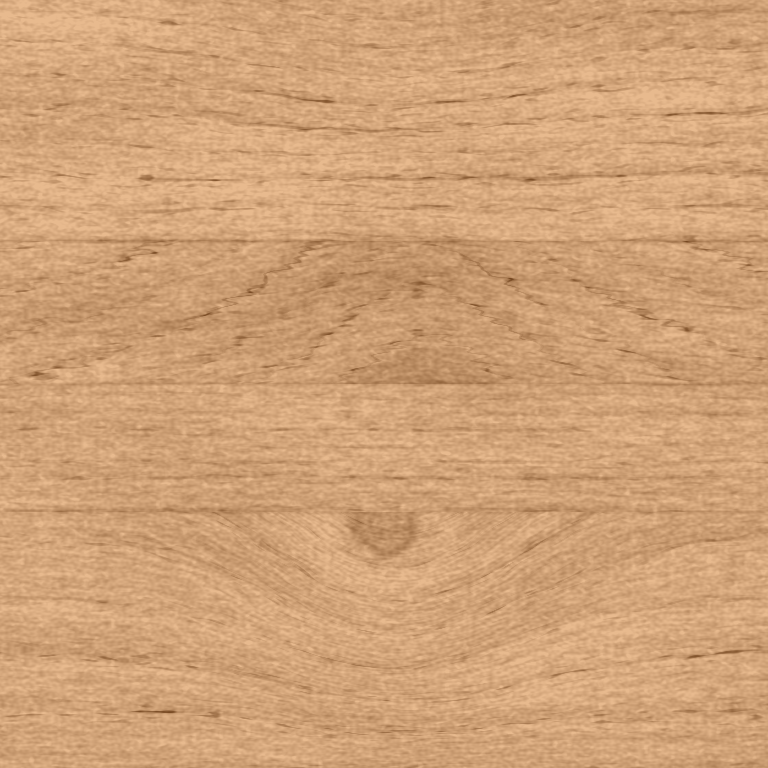
Reproduce this texture procedurally as a Shadertoy shader.

```glsl
// Four horizontal planks of pale wood with growth rings, pores, an arch and a knot.

const vec3 DARK_WOOD = vec3(0.64, 0.46, 0.30);
const vec3 PALE_WOOD = vec3(0.88, 0.70, 0.53);
const float SEAM_TOP = 0.686;
const float SEAM_MID = 0.500;
const float SEAM_LOW = 0.333;

float hash(vec2 p) {
    vec3 q = fract(p.xyx * 0.1031);
    q += dot(q, q.yzx + 33.33);
    return fract((q.x + q.y) * q.z);
}

float cornerSlope(vec2 cell, vec2 offset) {
    float angle = 6.2832 * hash(cell);
    return dot(vec2(cos(angle), sin(angle)), offset);
}

float gradientNoise(vec2 p) {
    vec2 i = floor(p), f = p - i;
    vec2 u = f * f * f * (f * (f * 6.0 - 15.0) + 10.0);
    vec2 e = vec2(0.0, 1.0);
    float low = mix(cornerSlope(i, f), cornerSlope(i + e.yx, f - e.yx), u.x);
    float high = mix(cornerSlope(i + e.xy, f - e.xy), cornerSlope(i + e.yy, f - e.yy), u.x);
    return mix(low, high, u.y);
}

float bell(float x, float width) {
    return exp(-x * x / (width * width));
}

// Ring heights: each is constant along one growth ring
float saggingHeight(vec2 p) {
    return p.y + 0.05 * smoothstep(0.68, 0.98, p.y) * bell(p.x - 0.52, 0.3);
}

float archHeight(vec2 p) {
    float dx = p.x - 0.55;
    float side = sqrt(dx * dx + 0.0064) - 0.08;
    return p.y + 0.34 * (1.0 - exp(-2.8 * side));
}

float valleyHeight(vec2 p) {
    return p.y / (1.0 - 0.42 * bell(p.x - 0.52, 0.23));
}

// Darkness of a broken ring line, its soft band and the pores beside it
float ringDarkness(vec2 p, float height, float flow, float spacing, float strength) {
    float h = height / spacing;
    float ring = floor(h + 0.5);
    float t = fract(h);
    float d = min(t, 1.0 - t) * spacing;
    float broken = smoothstep(-0.25, 0.4, gradientNoise(vec2(p.x * 7.0, ring * 7.37)));
    float weight = strength * mix(0.4, 1.0, hash(vec2(ring, spacing * 900.0)));
    float line = (1.0 - smoothstep(0.0005, 0.0035, d)) * broken;
    float pores = smoothstep(0.16, 0.45, gradientNoise(vec2(p.x * 34.0, flow * 190.0)));
    float band = exp(-3.5 * t) * smoothstep(0.0, 0.04, t);
    return weight * (0.75 * line + 0.3 * band + pores * (0.2 + 0.9 * exp(-d * 110.0)));
}

// Fine fibres, speckle and pale flecks
float fibreTone(vec2 p, float flow) {
    float broad = gradientNoise(vec2(p.x * 2.5, flow * 9.0) + 4.7);
    float streak = gradientNoise(vec2(p.x * 5.0, flow * 70.0) + 9.1);
    float fibre = gradientNoise(vec2(p.x * 38.0, flow * 165.0) + 21.3);
    float speckle = gradientNoise(vec2(p.x * 140.0, p.y * 230.0));
    float fleck = smoothstep(0.2, 0.5, gradientNoise(p * vec2(85.0, 150.0) + 37.0));
    return 0.26 * broad + 0.24 * streak + 0.36 * fibre + 0.38 * speckle + 0.2 * fleck;
}

float seam(float y, float at, float width) {
    return bell(y - at, width);
}

// Dark cup around a paler heart, hanging from the seam
float knotDarkness(vec2 p, vec2 centre) {
    vec2 q = (p - centre) / vec2(0.037, 0.036);
    float r = length(q) + 0.25 * gradientNoise(p * 45.0);
    float cup = bell(r - 1.0, 0.2) + 0.5 * bell(r - 0.5, 0.15);
    return 0.42 * cup + 0.28 * exp(-r * r) - 0.12 * bell(r - 2.2, 0.8);
}

void mainImage(out vec4 fragColor, in vec2 fragCoord) {
    vec2 p = fragCoord / iResolution.y;
    float warp = 0.014 * gradientNoise(p * vec2(3.0, 8.0))
               + 0.005 * gradientNoise(p * vec2(13.0, 40.0));
    float jag = gradientNoise(vec2(p.x * 24.0, p.y * 150.0));
    float height, flow, spacing, strength, base;

    // Choose the plank
    if (p.y > SEAM_TOP) {
        height = saggingHeight(p) + warp;
        flow = height;
        spacing = 0.043; strength = 0.8;
        base = 0.89 - 0.15 * bell(p.x - 0.65, 0.25) * smoothstep(0.9, 1.0, p.y);
    } else if (p.y > SEAM_MID) {
        height = archHeight(p) + warp;
        flow = mix(p.y, height, 0.25);
        float core = 1.0 - smoothstep(0.545, 0.56, height + 0.015 * jag);
        base = 0.77 - 0.13 * bell(p.x - 0.55, 0.22) - 0.2 * core;
        height += 0.016 * jag;
        spacing = 0.062; strength = 0.85;
    } else if (p.y > SEAM_LOW) {
        height = p.y + 0.3 * warp;
        flow = height;
        spacing = 0.021; strength = 0.42; base = 0.78;
    } else {
        height = valleyHeight(p) + warp;
        flow = height;
        float calm = smoothstep(0.32, 0.4, height);
        spacing = 0.075; strength = mix(0.85, 0.35, calm);
        base = 0.84 - 0.1 * calm - 0.08 * (1.0 - smoothstep(0.0, 0.15, p.y));
    }

    // Combine the tones
    float tone = base + fibreTone(p, flow);
    tone -= ringDarkness(p, height + 0.002 * jag, flow, spacing, strength);
    if (p.y < SEAM_LOW) tone -= knotDarkness(p, vec2(0.5, 0.318));
    float seamWear = 0.7 + gradientNoise(vec2(p.x * 9.0, 3.5));
    tone -= seamWear * (0.5 * seam(p.y, SEAM_TOP, 0.0025)
          + 0.35 * seam(p.y, SEAM_MID, 0.0025) + 0.25 * seam(p.y, SEAM_LOW, 0.003));

    fragColor = vec4(mix(DARK_WOOD, PALE_WOOD, clamp(tone, -0.9, 1.12)), 1.0);
}
```
